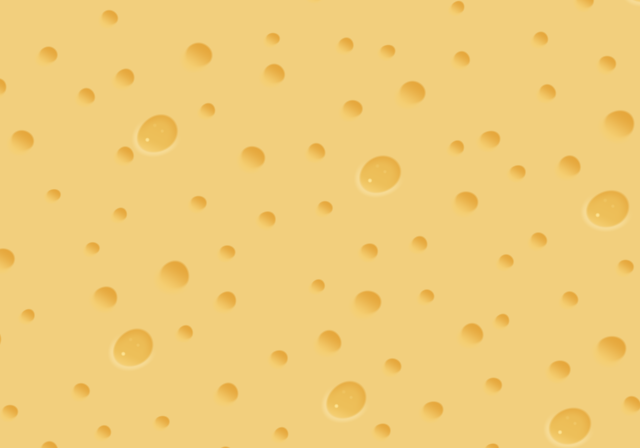
A WebGL 1 fragment shader for this texture:

```glsl
precision highp float;
// Pale yellow cheese surface scattered with soft, shaded oval holes.

uniform vec2 u_resolution;

#define CELL 0.138
#define JITTER 0.27
#define GRID_TURN 0.42
#define TILT 0.50
#define BASE_COLOR vec3(0.949, 0.812, 0.490)
#define DEEP_COLOR vec3(0.900, 0.655, 0.235)
#define PALE_COLOR vec3(0.960, 0.810, 0.445)
#define POOL_COLOR vec3(0.930, 0.750, 0.350)
#define RIM_COLOR vec3(0.970, 0.870, 0.610)

vec2 hash2(vec2 p) {
  vec3 h = fract(vec3(p.xyx) * vec3(0.1031, 0.1030, 0.0973));
  h += dot(h, h.yzx + 33.33);
  return fract((h.xx + h.yz) * h.zy);
}

vec2 rotate(vec2 p, float a) {
  float c = cos(a), s = sin(a);
  return vec2(c * p.x + s * p.y, c * p.y - s * p.x);
}

// Size class spread evenly over the grid: one large and one medium hole in 13.
float holeRadius(float kind) {
  if (kind < 0.5) return 0.049;
  if (kind == 6.0) return 0.036;
  if (kind == 1.0 || kind == 4.0 || kind == 10.0) return 0.0275;
  return 0.0200;
}

float spot(vec2 v, vec2 center, float radius) {
  return 1.0 - smoothstep(radius * 0.2, radius, length(v - center));
}

// Small hole: firm and deep at the upper right, fading out at the lower left.
vec3 smallHole(vec3 color, vec2 v, float d, float pixel) {
  float side = dot(v, normalize(vec2(0.55, 0.83)));
  float glow = 1.0 - smoothstep(0.9, 1.3, d);
  color = mix(color, PALE_COLOR, 0.65 * glow * smoothstep(0.3, -0.7, side));

  float softness = mix(0.34, 0.09, smoothstep(-0.7, 0.3, side)) + pixel;
  float cover = 1.0 - smoothstep(1.0 - softness, 1.0 + 0.7 * pixel, d);
  vec3 inside = mix(PALE_COLOR, DEEP_COLOR, smoothstep(-0.95, 0.85, side));
  return mix(color, inside, cover);
}

// Large hole: glossy bowl with a dark upper rim, light lower lip and glints.
vec3 largeHole(vec3 color, vec2 v, float d, float pixel) {
  float side = dot(v, normalize(vec2(0.4, 0.9)));
  float lip = smoothstep(0.90, 1.05, d) * (1.0 - smoothstep(1.04, 1.30, d));
  color = mix(color, RIM_COLOR, 0.75 * lip * smoothstep(0.45, -0.6, side));

  vec3 inside = mix(PALE_COLOR, POOL_COLOR, smoothstep(-1.0, -0.3, side));
  float depth = smoothstep(0.45, 1.0, d) * smoothstep(-0.5, 0.7, side);
  inside = mix(inside, DEEP_COLOR, 0.20 * smoothstep(-0.4, 0.8, side));
  inside = mix(inside, DEEP_COLOR, 0.70 * depth);
  float glints = spot(v, vec2(-0.46, -0.28), 0.13)
               + 0.25 * spot(v, vec2(0.22, 0.12), 0.11)
               + 0.18 * spot(v, vec2(-0.12, 0.38), 0.12);
  inside = mix(inside, vec3(1.0, 0.92, 0.62), 0.80 * glints);

  float cover = 1.0 - smoothstep(0.92 - pixel, 1.0 + 0.7 * pixel, d);
  return mix(color, inside, cover);
}

void main() {
  vec2 p = rotate(gl_FragCoord.xy / u_resolution.y, GRID_TURN);
  vec2 home = floor(p / CELL);
  vec3 color = BASE_COLOR;

  // Each cell of the turned grid owns one jittered hole; visit the neighbours.
  for (int j = -1; j <= 1; j++) {
    for (int i = -1; i <= 1; i++) {
      vec2 cell = home + vec2(float(i), float(j));
      vec2 place = hash2(cell + 37.0);
      vec2 form = hash2(cell + 71.0);
      float kind = floor(mod(5.0 * cell.x + cell.y + 3.5, 13.0));
      bool large = kind < 0.5;

      float radius = holeRadius(kind);
      radius *= 1.0 + (large ? 0.04 : 0.22) * (form.x - 0.5);
      float reach = large ? 0.5 * JITTER : JITTER;
      vec2 center = (cell + 0.5 + reach * (2.0 * place - 1.0)) * CELL;
      vec2 v = rotate(p - center, -GRID_TURN) / radius;
      float pixel = 1.0 / (u_resolution.y * radius);

      // Tilted oval with a slightly uneven outline
      vec2 q = rotate(v, TILT + 0.3 * (form.y - 0.5));
      q.y /= large ? 0.82 : mix(0.80, 0.95, form.x);
      q.y *= 1.0 - 0.04 * q.x;
      float angle = atan(q.y, q.x + 0.0001);
      float wobble = large ? 0.008 : 0.022;
      float d = length(q) / (1.0 + wobble * sin(3.0 * angle + 6.3 * form.y));

      if (large) color = largeHole(color, v, d, pixel);
      else color = smallHole(color, v, d, pixel);
    }
  }
  gl_FragColor = vec4(color, 1.0);
}
```
